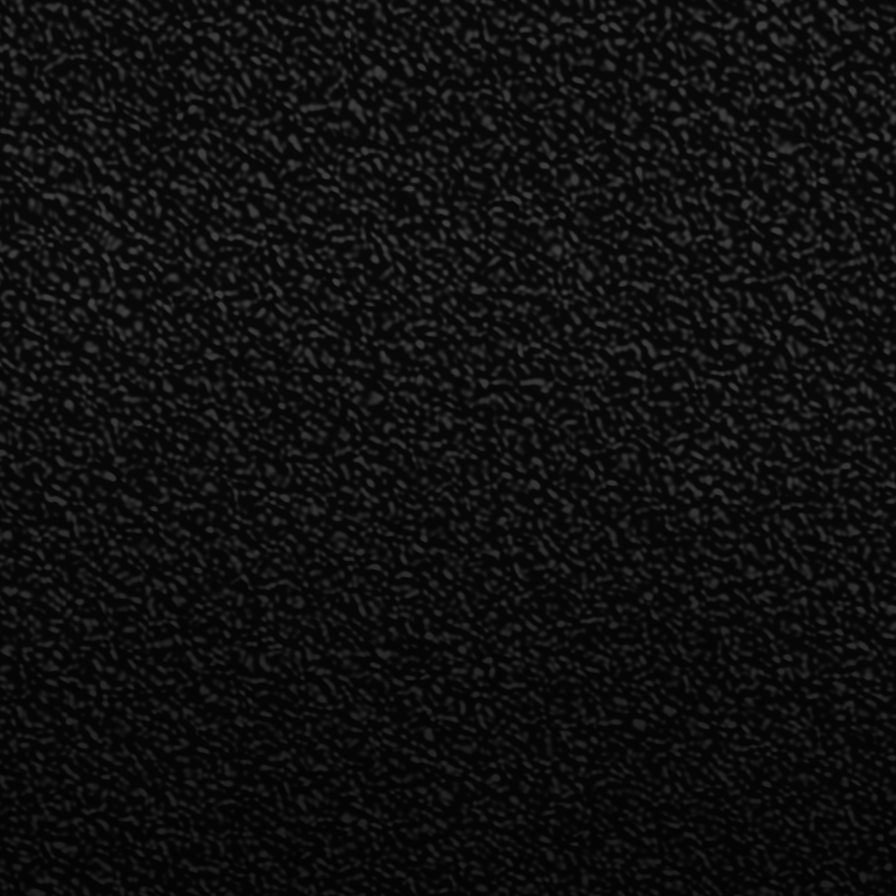
Give the GLSL for this texture, as a WebGL 1 fragment shader.

```glsl
precision highp float;

// Fine-grained black leather under a soft light that fades towards the bottom.
// Scattered round bumps and stretched gradient noise form a height field;
// its crests and its slope towards the light give the dim highlights.

uniform vec2 u_resolution;

#define GRAIN_COUNT 94.0
#define GRAIN_JITTER 0.72
#define BUMP_TIGHTNESS 5.5
#define WARP_AMOUNT 0.5
#define CREASE_DEPTH 0.42
#define LIGHT_DIRECTION vec2(0.45, 0.89)
#define SLOPE_STEP 0.25
#define SLOPE_SHARE 0.27
#define PIT_COLOR vec3(0.030)
#define CREST_COLOR vec3(0.225)
#define LIGHT_BOTTOM 0.52
#define LIGHT_TOP 1.06

vec2 hash2(vec2 cell) {
  vec2 mixed = vec2(dot(cell, vec2(127.1, 311.7)), dot(cell, vec2(269.5, 183.3)));
  return fract(sin(mixed) * 43758.545);
}

float cornerSlope(vec2 cell, vec2 offset) {
  float angle = 6.28319 * hash2(cell).x;
  return dot(vec2(cos(angle), sin(angle)), offset);
}

float gradientNoise(vec2 p) {
  vec2 cell = floor(p);
  vec2 f = fract(p);
  vec2 blend = f * f * f * (f * (f * 6.0 - 15.0) + 10.0);
  float low = mix(cornerSlope(cell, f),
                  cornerSlope(cell + vec2(1.0, 0.0), f - vec2(1.0, 0.0)), blend.x);
  float high = mix(cornerSlope(cell + vec2(0.0, 1.0), f - vec2(0.0, 1.0)),
                   cornerSlope(cell + vec2(1.0), f - vec2(1.0)), blend.x);
  return mix(low, high, blend.y);
}

// Sum of soft round bumps, one per jittered cell
float bumps(vec2 p) {
  vec2 cell = floor(p);
  vec2 f = fract(p);
  float total = 0.0;
  for (int y = -1; y <= 1; y++) {
    for (int x = -1; x <= 1; x++) {
      vec2 neighbor = vec2(float(x), float(y));
      vec2 random = hash2(cell + neighbor);
      vec2 toCenter = neighbor + 0.5 + (random - 0.5) * GRAIN_JITTER - f;
      float size = 0.7 + 0.6 * fract(7.0 * (random.x + random.y));
      total += size * exp(-BUMP_TIGHTNESS * dot(toCenter, toCenter));
    }
  }
  return total;
}

// Noise stretched along the given angle
float creases(vec2 p, float angle) {
  float c = cos(angle);
  float s = sin(angle);
  vec2 along = vec2(c * p.x + s * p.y, c * p.y - s * p.x);
  return gradientNoise(along * vec2(0.18, 0.60) + 31.7);
}

// Creases lie flat on the left and turn steep on the right
float leatherHeight(vec2 p) {
  vec2 warp = vec2(gradientNoise(p * 0.35 + 7.3), gradientNoise(p * 0.35 + 53.1));
  float turn = smoothstep(0.25, 1.0, p.x / GRAIN_COUNT);
  float crease = mix(creases(p, -0.35), creases(p, -1.10), turn);

  // Tilting the cells keeps their rows off the canvas axes
  vec2 tilted = vec2(0.86 * p.x - 0.51 * p.y, 0.51 * p.x + 0.86 * p.y);
  return bumps(tilted + WARP_AMOUNT * warp) + CREASE_DEPTH * crease;
}

void main() {
  vec2 uv = gl_FragCoord.xy / u_resolution;

  // Grains grow slightly towards the top
  vec2 p = GRAIN_COUNT * vec2(uv.x, uv.y * (1.06 - 0.10 * uv.y));

  // Relief lit from above, with rounded crests
  float height = leatherHeight(p);
  float slope = (height - leatherHeight(p + SLOPE_STEP * LIGHT_DIRECTION)) / SLOPE_STEP;
  float relief = SLOPE_SHARE * slope + 0.8 * (height - 0.57);
  float highlight = smoothstep(-0.40, 1.30, relief);

  // Broad falloff with faint uneven sheen
  float falloff = smoothstep(-0.05, 0.75, uv.y + 0.06 * (uv.x - 0.5));
  float light = mix(LIGHT_BOTTOM, LIGHT_TOP, falloff);
  light *= 1.0 + 0.12 * gradientNoise(uv * 5.0 + 11.0);

  vec3 color = mix(PIT_COLOR, CREST_COLOR, highlight) * light;
  gl_FragColor = vec4(color, 1.0);
}
```
